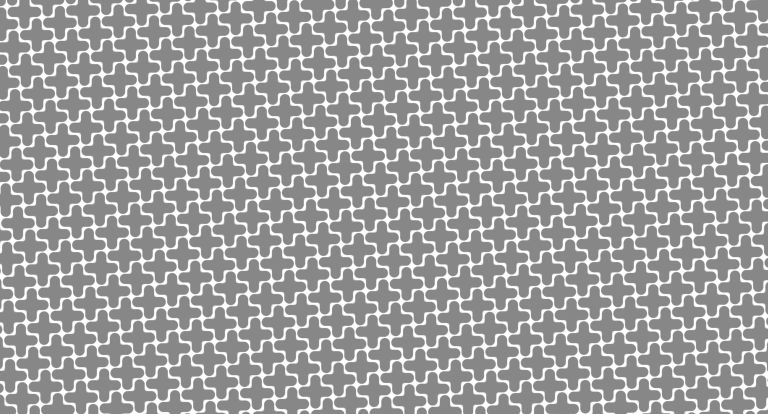
Reproduce this pattern procedurally as a WebGL 2 fragment shader.

```glsl
#version 300 es
precision highp float;
// Interlocking rounded grey crosses on a slightly tilted lattice, with fine white gaps.

#define ACROSS 13.1                  // five-unit periods over the canvas width
#define ANCHOR vec2(0.4653, 0.2900)  // centre of one cross, in canvas widths
#define TILT -0.025                  // lattice rotation, crosses stay upright
#define GAP 0.13                     // gap between crosses, in arm widths
#define CORNER 0.43                  // rounding of the arm ends
#define FILLET 0.26                  // rounding of the inner corners
#define JITTER 0.015                 // change of size from cross to cross
#define SOFTNESS 0.75                // half width of the edge, in pixels
#define GREY vec3(0.53)
#define WHITE vec3(1.0)

uniform vec2 u_resolution;
out vec4 fragColor;

float hash(vec2 p) {
    return fract(sin(dot(p, vec2(127.1, 311.7))) * 4375.85);
}

float roundedBox(vec2 p, vec2 halfSize) {
    vec2 q = abs(p) - halfSize + CORNER;
    return length(max(q, 0.0)) + min(max(q.x, q.y), 0.0) - CORNER;
}

float smoothMin(float a, float b, float k) {
    float h = max(k - abs(a - b), 0.0) / k;
    return min(a, b) - 0.25 * h * h * k;
}

// Signed distance to a cross with arms one unit wide and three units long
float roundedCross(vec2 p) {
    vec2 arm = vec2(1.5, 0.5) - 0.5 * GAP;
    return smoothMin(roundedBox(p, arm), roundedBox(p.yx, arm), FILLET);
}

void main() {
    // One unit is one arm width
    float unitsAcross = 5.0 * ACROSS;
    vec2 uv = gl_FragCoord.xy / u_resolution.x;
    vec2 p = (uv - ANCHOR) * unitsAcross;
    float pixel = unitsAcross / u_resolution.x;

    // Knight-move lattice that lets the crosses interlock
    mat2 tilt = mat2(cos(TILT), -sin(TILT), sin(TILT), cos(TILT));
    mat2 lattice = tilt * mat2(2.0, 1.0, 1.0, -2.0);
    vec2 cell = floor(inverse(lattice) * p + 0.5);

    // Nearest cross among the neighbouring cells
    float d = 1e3;
    for (int j = -1; j <= 1; j++) {
        for (int i = -1; i <= 1; i++) {
            vec2 id = cell + vec2(i, j);
            float size = JITTER * (hash(id) - 0.5);
            d = min(d, roundedCross(p - lattice * id) - size);
        }
    }

    float edge = SOFTNESS * pixel;
    fragColor = vec4(mix(GREY, WHITE, smoothstep(-edge, edge, d)), 1.0);
}
```
